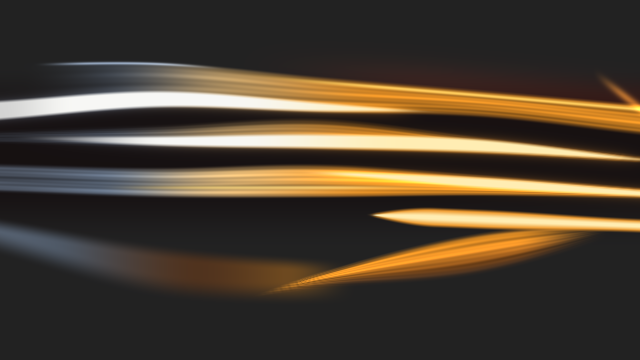
This background is drawn by a WebGL 2 fragment shader. Its source:

```glsl
#version 300 es
precision highp float;
// Long-exposure light ribbons sweeping from cool blue to amber over charcoal.

#define CHARCOAL vec3(0.133, 0.133, 0.135)
#define SHADOW   vec3(0.085, 0.065, 0.068)
#define BLUE     vec3(0.40, 0.46, 0.54)
#define TAN      vec3(0.80, 0.65, 0.42)
#define AMBER    vec3(0.94, 0.59, 0.15)
#define BROWN    vec3(0.46, 0.25, 0.10)
#define WHITE    vec3(0.97, 0.97, 0.96)
#define CREAM    vec3(1.00, 0.93, 0.70)
#define EDGE     0.006
#define GLOW     0.010
#define STREAKS  0.30

uniform vec2 u_resolution;
out vec4 outColor;

// Smooth curve through five heights spaced evenly across the canvas.
float curve(float x, float a, float b, float c, float d, float e) {
  float k[7] = float[7](2.0 * a - b, a, b, c, d, e, 2.0 * e - d);
  float s = clamp(x, 0.0, 0.9999) * 4.0;
  int i = int(s);
  float t = s - float(i);
  float p = k[i], q = k[i + 1], r = k[i + 2], w = k[i + 3];
  return q + 0.5 * t * (r - p + t * (2.0 * p - 5.0 * q + 4.0 * r - w
         + t * (3.0 * (q - r) + w - p)));
}

// Coverage between two edges, each with its own softness.
float band(float y, float top, float bottom, float softTop, float softBottom) {
  return smoothstep(-softTop, softTop, top - y)
       * smoothstep(-softBottom, softBottom, y - bottom);
}

float line(float d, float width) {
  return exp(-d * d / (width * width));
}

// Fine filaments running along a ribbon, from layered sines.
float filaments(float y, float top, float bottom, float x) {
  float v = (y - bottom) / max(top - bottom, 0.01);
  float s = 0.5 * sin(v * 9.0 + x * 4.0) + 0.3 * sin(v * 21.0 - x * 6.0)
          + 0.2 * sin(v * 43.0 + x * 5.0);
  return 1.0 + STREAKS * s;
}

vec3 coolToWarm(float x) {
  vec3 c = mix(BLUE, TAN, smoothstep(0.15, 0.38, x));
  return mix(c, AMBER, smoothstep(0.34, 0.60, x));
}

// Bright core with a coloured halo.
vec3 addCore(vec3 col, vec2 p, float top, float bottom, float strength) {
  float away = max(max(p.y - top, bottom - p.y), 0.0);
  float open = smoothstep(-0.004, 0.008, top - bottom) * strength;
  col += coolToWarm(p.x) * 0.35 * open * exp(-away / GLOW);
  vec3 hot = mix(WHITE, CREAM, smoothstep(0.35, 0.65, p.x));
  return mix(col, hot, band(p.y, top, bottom, EDGE, EDGE) * strength);
}

void main() {
  vec2 p = gl_FragCoord.xy / u_resolution;
  float x = p.x, y = p.y, top, bottom, a;
  vec3 warm = coolToWarm(x);

  // Backdrop: deeper shadow between ribbons, reddish haze at upper right
  vec3 col = mix(CHARCOAL, SHADOW, band(y, 0.74, 0.40, 0.08, 0.10));
  float rim = curve(x, 0.819, 0.822, 0.782, 0.745, 0.706);
  col += vec3(0.10, 0.015, 0.0) * smoothstep(0.35, 0.7, x) * line(y - rim - 0.01, 0.055);

  // Upper ribbon: body, lit rim, core
  bottom = curve(x, 0.669, 0.704, 0.692, 0.681, 0.632);
  a = band(y, rim, bottom, 0.008, 0.010) * smoothstep(0.03, 0.34, x);
  a *= mix(0.85, 0.95, x);
  col = mix(col, warm * 0.88 * filaments(y, rim, bottom, x), a);
  col += BLUE * line(y - rim, 0.004) * smoothstep(0.05, 0.14, x) * smoothstep(0.36, 0.24, x);
  col = mix(col, vec3(1.0, 0.80, 0.36),
            line(y - rim + 0.010, 0.005) * smoothstep(0.36, 0.62, x));
  top = curve(x, 0.718, 0.745, 0.713, 0.674, 0.620);
  bottom = curve(x, 0.669, 0.704, 0.692, 0.687, 0.640);
  col = addCore(col, p, top, bottom, mix(0.82, 1.0, smoothstep(0.0, 0.12, x)));

  // Thin flare crossing the right end
  a = line(y - 0.792 + 1.33 * (x - 0.931), 0.014) * smoothstep(0.925, 0.98, x);
  col += AMBER * 0.55 * a;

  // Second ribbon
  top = curve(x, 0.630, 0.644, 0.662, 0.611, 0.560);
  bottom = curve(x, 0.606, 0.595, 0.588, 0.576, 0.553);
  a = band(y, top, bottom, 0.012, 0.008) * mix(0.35, 0.8, smoothstep(0.0, 0.5, x));
  col = mix(col, warm * 0.8 * filaments(y, top, bottom, x), a);
  top = curve(x, 0.620, 0.620, 0.625, 0.611, 0.558);
  bottom = curve(x, 0.618, 0.597, 0.590, 0.579, 0.556);
  col = addCore(col, p, top, bottom, smoothstep(0.0, 0.26, x));

  // Third ribbon: broad body, low bright filament, late core
  top = curve(x, 0.539, 0.528, 0.537, 0.507, 0.472);
  bottom = curve(x, 0.470, 0.456, 0.456, 0.461, 0.454);
  a = band(y, top, bottom, 0.010, 0.008) * mix(0.6, 1.0, smoothstep(0.0, 0.3, x));
  col = mix(col, warm * filaments(y, top, bottom, x), a);
  col = mix(col, vec3(1.0, 0.86, 0.50), 0.7 * line(y - 0.479, 0.005)
            * smoothstep(0.15, 0.35, x) * smoothstep(0.70, 0.50, x));
  top = curve(x, 0.500, 0.519, 0.521, 0.505, 0.470);
  bottom = curve(x, 0.530, 0.525, 0.517, 0.480, 0.456);
  col = addCore(col, p, top, bottom, smoothstep(0.46, 0.56, x));

  // Lower ribbon: faint cool tail, then a rising amber sheet
  top = curve(x, 0.375, 0.301, 0.264, 0.250, 0.250);
  bottom = curve(x, 0.324, 0.206, 0.185, 0.200, 0.200);
  a = band(y, top, bottom, 0.022, 0.035) * smoothstep(0.56, 0.44, x);
  vec3 tail = mix(BLUE, BROWN, smoothstep(0.08, 0.32, x));
  tail = mix(tail, AMBER * 0.8, smoothstep(0.30, 0.52, x));
  col = mix(col, tail, a * mix(0.75, 0.55, smoothstep(0.0, 0.2, x)));
  top = curve(x, 0.0, 0.080, 0.236, 0.345, 0.375);
  bottom = curve(x, 0.10, 0.160, 0.213, 0.255, 0.375);
  a = band(y, top, bottom, 0.010, 0.020) * smoothstep(0.96, 0.80, x);
  vec3 sheet = mix(BROWN, AMBER * 1.05, smoothstep(bottom - 0.02, top, y));
  col = mix(col, sheet * filaments(y, top, bottom, x), a);

  // Rounded lance above it
  float mid = 0.403 - 0.071 * (x - 0.577);
  float reach = 0.024 * sqrt(smoothstep(0.577, 0.68, x)) - 0.008 * smoothstep(0.75, 1.0, x);
  float off = abs(y - mid);
  a = smoothstep(EDGE, -EDGE, off - reach) * smoothstep(0.572, 0.59, x);
  vec3 lance = mix(AMBER, CREAM, smoothstep(1.0, 0.1, off / max(reach, 0.002)));
  col = mix(col, lance, a);

  outColor = vec4(clamp(col, 0.0, 1.0), 1.0);
}
```
